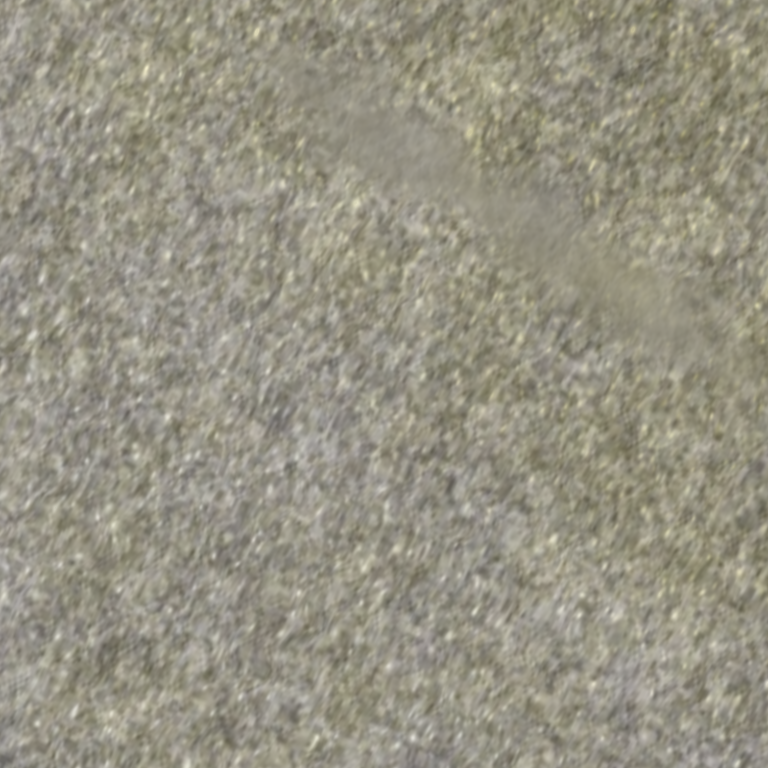
A Shadertoy shader for this texture:

```glsl
// Fine weathered stone: soft tilted grains in warm grey with pale glints.
// Layered value noise gives grain and mottling, scattered ellipses the glints,
// and a diagonal band in the upper right fades the grain to a smooth smear.

float hash(vec2 p) {
    vec3 q = fract(vec3(p.xyx) * vec3(0.1031, 0.1030, 0.0973));
    q += dot(q, q.yzx + 33.33);
    return fract((q.x + q.y) * q.z);
}

// Smooth value noise centred on zero
float noise(vec2 p) {
    vec2 cell = floor(p);
    vec2 f = fract(p);
    f = f * f * (3.0 - 2.0 * f);
    float low = mix(hash(cell), hash(cell + vec2(1, 0)), f.x);
    float high = mix(hash(cell + vec2(0, 1)), hash(cell + vec2(1, 1)), f.x);
    return mix(low, high, f.y) - 0.5;
}

// Scattered elongated bright specks, one candidate per cell
float glints(vec2 p) {
    vec2 cell = floor(p);
    float sum = 0.0;
    for (int y = -1; y <= 1; y++) {
        for (int x = -1; x <= 1; x++) {
            vec2 id = cell + vec2(x, y);
            vec2 centre = id + vec2(hash(id + 17.3), hash(id + 71.9));
            float strength = smoothstep(0.66, 1.0, hash(id + 43.1));
            float size = mix(0.75, 1.2, hash(id + 91.7));
            vec2 d = (p - centre) / (vec2(0.18, 0.31) * size);
            sum += strength * exp(-0.5 * dot(d, d));
        }
    }
    return min(sum, 1.2);
}

// Distance to the axis of the smooth band
float bandDistance(vec2 p) {
    vec2 start = vec2(0.40, 0.89);
    vec2 axis = vec2(0.57, -0.37);
    float t = clamp(dot(p - start, axis) / dot(axis, axis), 0.0, 1.0);
    return length(p - start - axis * t);
}

void mainImage(out vec4 fragColor, in vec2 fragCoord) {
    vec2 uv = fragCoord / iResolution.y;

    // Grain axes lean to the upper right, with a slight wander
    vec2 along = normalize(vec2(0.48, 0.88));
    vec2 warped = uv + 0.006 * vec2(noise(uv * 32.0), noise(uv * 32.0 + 57.0));
    vec2 p = vec2(dot(warped, vec2(along.y, -along.x)), dot(warped, along)) + 3.0;

    // Grain fades inside the band
    float band = bandDistance(uv) + 0.06 * noise(uv * 14.0 + 9.0);
    float contrast = mix(0.3, 1.0, smoothstep(0.005, 0.085, band));

    float grain = 0.19 * noise(p * vec2(135.0, 82.0));
    grain += 0.13 * noise(p * vec2(230.0, 150.0) + 31.0);
    grain += 0.10 * noise(p * vec2(62.0, 48.0) + 13.0);
    float mottle = 0.06 * noise(uv * 22.0 + 5.0) + 0.05 * noise(uv * 7.0 + 2.0);

    // Ochre tint grows toward the upper right, cool grey toward the bottom
    float warmSide = smoothstep(0.5, 1.7, uv.x + uv.y);
    float tint = 0.022 * (warmSide - 0.3);
    tint += 0.045 * noise(p * vec2(85.0, 60.0) + 77.0) * contrast;
    tint += 0.035 * noise(uv * 11.0 + 41.0);
    float blush = 0.018 * noise(p * vec2(75.0, 55.0) + 111.0) * contrast;

    vec3 stone = vec3(0.588, 0.574, 0.519);
    vec3 color = stone + grain * contrast + mottle - 0.012 * warmSide;
    color += tint * vec3(0.25, 0.2, -1.0);
    color += blush * vec3(0.7, -0.4, 0.3);

    // Glints are cream on the warm side, near white elsewhere
    vec3 glintColor = mix(vec3(0.19, 0.195, 0.20), vec3(0.17, 0.165, 0.10), warmSide);
    color += glintColor * glints(p * 72.0) * contrast;

    fragColor = vec4(clamp(color, 0.0, 1.0), 1.0);
}
```
